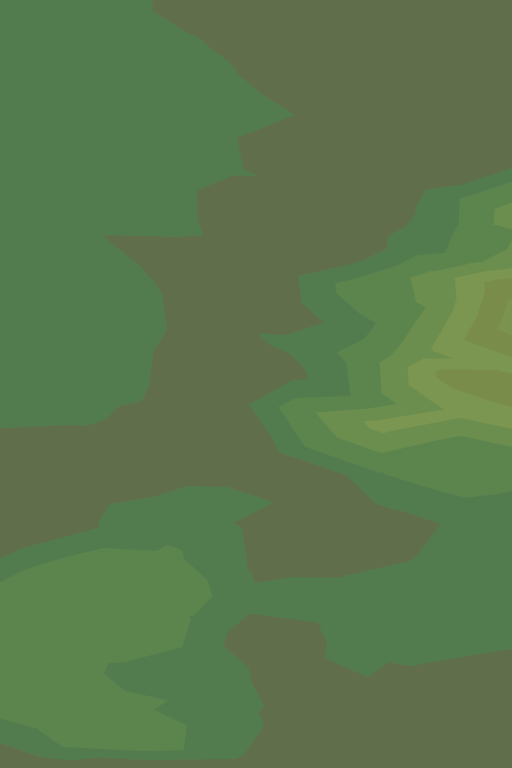
Reproduce this texture map procedurally as a Shadertoy shader.

```glsl
const vec2 CELL = vec2(0.095, 0.046);  // facet size, in canvas heights
const float GRID_TILT = 0.22;
const float JITTER = 0.46;             // below 0.5 keeps facets unfolded
const float ROUGHNESS = 0.42;
const float SEED = 3.7;

const int HILL_COUNT = 8;
// Centre and radii of each hill
const vec4 HILL_SHAPE[HILL_COUNT] = vec4[](
    vec4(0.09, 0.945, 0.28, 0.105), vec4(0.12, 0.79, 0.19, 0.045),
    vec4(0.03, 0.60, 0.18, 0.17),   vec4(0.66, 0.565, 0.32, 0.20),
    vec4(0.68, 0.245, 0.27, 0.105), vec4(0.08, 0.19, 0.30, 0.12),
    vec4(0.14, 0.06, 0.23, 0.05),   vec4(0.42, 0.615, 0.07, 0.032));
// Angle, steepness and plateau height of each hill
const vec3 HILL_STYLE[HILL_COUNT] = vec3[](
    vec3(-0.45, 2.0, 0.9), vec3(-0.45, 2.0, 0.9),
    vec3(-0.60, 2.0, 0.9), vec3(0.45, 6.0, 6.0),
    vec3(0.30, 2.0, 0.9),  vec3(0.35, 4.0, 1.9),
    vec3(0.00, 3.0, 1.9),  vec3(0.00, 2.0, 0.9));

const int BAND_COUNT = 6;
const vec3 GROUND = vec3(0.380, 0.432, 0.294);
const vec3 BAND[BAND_COUNT] = vec3[](
    vec3(0.322, 0.488, 0.304), vec3(0.360, 0.520, 0.304),
    vec3(0.420, 0.558, 0.310), vec3(0.478, 0.588, 0.314),
    vec3(0.480, 0.548, 0.290), vec3(0.478, 0.580, 0.315));

vec3 hash3(vec2 cell) {
    vec3 q = fract(vec3(cell.xyx + SEED) * vec3(0.1031, 0.1030, 0.0973));
    q += dot(q, q.yxz + 33.33);
    return fract((q.xxy + q.yzz) * q.zyx);
}

mat2 rotation(float angle) {
    float c = cos(angle), s = sin(angle);
    return mat2(c, s, -s, c);
}

float cross2(vec2 a, vec2 b) {
    return a.x * b.y - a.y * b.x;
}

// Highest of the rough, flat-topped hills
float terrain(vec2 p, float bump) {
    float height = -3.0;
    for (int i = 0; i < HILL_COUNT; i++) {
        vec4 shape = HILL_SHAPE[i];
        vec3 style = HILL_STYLE[i];
        vec2 offset = rotation(-style.x) * (p - shape.xy);
        float rise = style.y * (1.0 - length(offset / shape.zw) + bump);
        height = max(height, min(rise, style.z));
    }
    return height;
}

// Lattice corner: jittered position in xy, terrain height in z
vec3 corner(vec2 cell) {
    vec3 rnd = hash3(cell);
    vec2 site = cell + (rnd.xy - 0.5) * JITTER;
    vec2 p = rotation(GRID_TILT) * (site * CELL);
    return vec3(site, terrain(p, (rnd.z - 0.5) * ROUGHNESS));
}

// Linear height inside triangle abc; leaves height untouched outside it
void addFacet(vec2 p, vec3 a, vec3 b, vec3 c, inout float height) {
    vec2 ab = b.xy - a.xy, ac = c.xy - a.xy, ap = p - a.xy;
    vec2 w = vec2(cross2(ap, ac), cross2(ab, ap)) / cross2(ab, ac);
    if (min(min(w.x, w.y), 1.0 - w.x - w.y) > -0.0001) {
        height = a.z + w.x * (b.z - a.z) + w.y * (c.z - a.z);
    }
}

// Faceted surface over the jittered lattice
float facetedHeight(vec2 p) {
    vec2 g = rotation(-GRID_TILT) * p / CELL;
    vec2 base = floor(g);
    float height = -1.0;
    for (int y = -1; y <= 1; y++) {
        for (int x = -1; x <= 1; x++) {
            vec2 cell = base + vec2(x, y);
            vec3 a = corner(cell);
            vec3 b = corner(cell + vec2(1, 0));
            vec3 c = corner(cell + vec2(0, 1));
            vec3 d = corner(cell + vec2(1, 1));
            addFacet(g, a, b, c, height);
            addFacet(g, d, c, b, height);
        }
    }
    return height;
}

void mainImage(out vec4 fragColor, in vec2 fragCoord) {
    float height = facetedHeight(fragCoord / iResolution.y);
    float edge = max(fwidth(height), 0.0001);

    // Stack flat colour bands with smooth contour edges
    vec3 color = GROUND;
    for (int i = 0; i < BAND_COUNT; i++) {
        float cover = clamp((height - float(i)) / edge + 0.5, 0.0, 1.0);
        color = mix(color, BAND[i], cover);
    }
    fragColor = vec4(color, 1.0);
}
```
